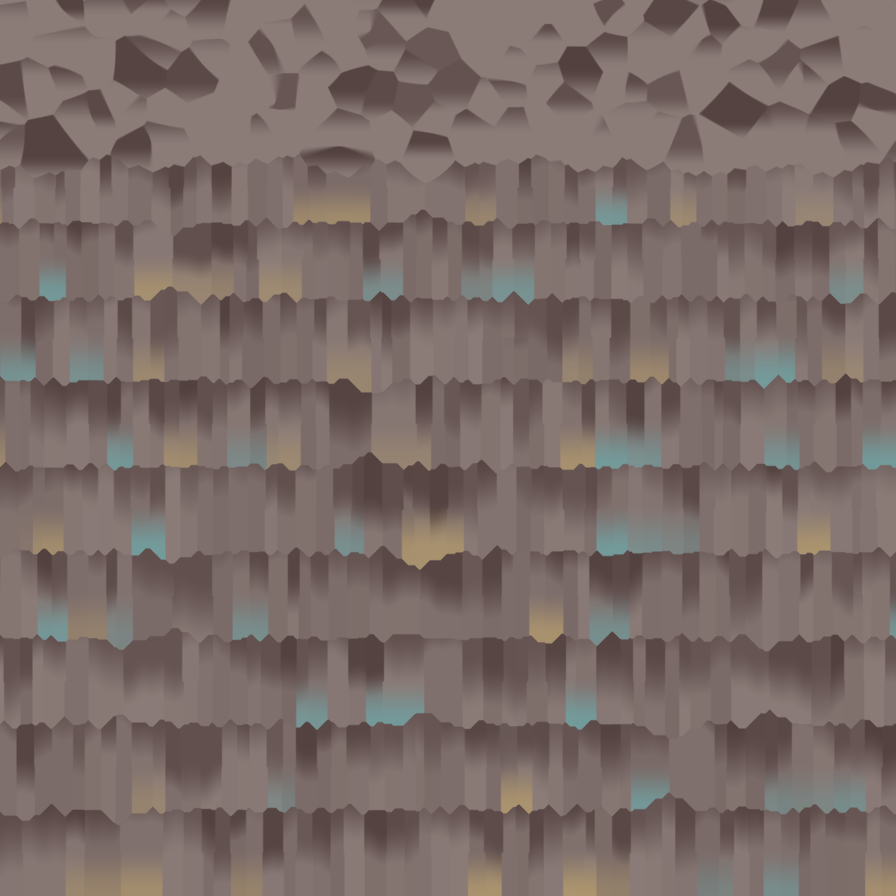
Write a Shadertoy shader that draws this pattern.

```glsl
// Nine courses of weathered shingles under a crown of loose chips, as one cellular pattern.

const float TALL_ROWS = 7.0, SHORT_ROWS = 2.0;
const float TALL_H = 0.0958, SHORT_H = 0.0800, CHIP_H = 0.0425;
const float TILE_COLS = 54.0, CHIP_COLS = 29.0;
const float GAP_CHANCE = 0.07;      // groups of seeds left out, giving wide pointed tiles
const float TINT_CHANCE = 0.13;     // share of tiles for each of the two stains
const float ROW_JITTER = 0.0025;
const vec3 LIGHT = vec3(0.545, 0.485, 0.470);
const vec3 DARK  = vec3(0.325, 0.255, 0.250);
const vec3 TEAL  = vec3(0.450, 0.610, 0.610);
const vec3 OCHRE = vec3(0.670, 0.580, 0.430);

const float SHORT_Y = TALL_ROWS * TALL_H;
const float CHIP_Y = SHORT_Y + SHORT_ROWS * SHORT_H;
const float CHIP_ROW = TALL_ROWS + SHORT_ROWS;

struct Cell { vec2 id; vec2 seed; float dist; };

float hash(vec2 p, float salt) {
    vec3 q = fract(vec3(p.xyx + salt * 7.31) * vec3(0.1031, 0.1030, 0.0973));
    q += dot(q, q.yzx + 33.33);
    return fract((q.x + q.y) * q.z);
}

// Course index for a height
float rowAt(float y) {
    if (y < SHORT_Y) return floor(y / TALL_H);
    if (y < CHIP_Y) return TALL_ROWS + floor((y - SHORT_Y) / SHORT_H);
    return CHIP_ROW + floor((y - CHIP_Y) / CHIP_H);
}

// Centre and height of a course
vec2 rowSpan(float row) {
    if (row < TALL_ROWS) return vec2((row + 0.5) * TALL_H, TALL_H);
    if (row < CHIP_ROW) return vec2(SHORT_Y + (row - TALL_ROWS + 0.5) * SHORT_H, SHORT_H);
    return vec2(CHIP_Y + (row - CHIP_ROW + 0.5) * CHIP_H, CHIP_H);
}

// Nearest two seeds: diamond metric for tiles, weighted round metric for chips
void findCells(vec2 p, out Cell near, out Cell next) {
    near = Cell(vec2(0.0), vec2(0.0), 9.0);
    next = near;
    float baseRow = rowAt(p.y);
    for (float j = -2.0; j <= 2.0; j++) {
        float row = baseRow + j;
        if (row < 0.0) continue;
        bool chip = row >= CHIP_ROW;
        float cols = chip ? CHIP_COLS : TILE_COLS;
        float baseCol = floor(p.x * cols);
        vec2 span = rowSpan(row);
        for (float i = -4.0; i <= 4.0; i++) {
            vec2 id = vec2(baseCol + i, row);
            if (!chip && hash(vec2(floor(id.x / 3.0), row), 1.0) < GAP_CHANCE) continue;
            float lift = (hash(id, 3.0) - 0.5) * (chip ? span.y : ROW_JITTER);
            vec2 seed = vec2((id.x + hash(id, 2.0)) / cols, span.x + lift);
            vec2 d = abs(p - seed);
            float dist = chip ? length(d) - 0.010 * hash(id, 4.0) : d.x + d.y;
            if (dist < near.dist) {
                next = near;
                near = Cell(id, seed, dist);
            } else if (dist < next.dist) {
                next = Cell(id, seed, dist);
            }
        }
    }
}

// Soft drift shared by neighbouring tiles
float drift(float x, float row) {
    return 0.55 * sin(x * 41.0 + row * 2.7) + 0.30 * sin(x * 97.0 - row * 4.1)
         + 0.15 * sin(x * 233.0 + row * 1.3);
}

vec3 cellColor(Cell c, vec2 p) {
    bool chip = c.id.y >= CHIP_ROW;
    float v = (p.y - c.seed.y) / rowSpan(c.id.y).y + 0.5;

    // Shadow falling from the upper edge
    float knee = chip ? mix(-0.1, 1.9, hash(c.id, 5.0))
                      : mix(0.30, 1.05, hash(c.id, 5.0)) + 0.13 * drift(p.x, c.id.y);
    float soft = mix(0.22, 0.48, hash(c.id, 6.0));
    float shade = smoothstep(knee - soft, knee + soft, v) * mix(0.60, 1.0, hash(c.id, 7.0));
    shade = max(shade, chip ? 0.0 : 0.30 * hash(c.id, 8.0));
    vec3 col = mix(LIGHT, DARK, shade);

    // Stain pooling at the lower edge
    if (!chip) {
        vec2 group = vec2(floor(c.id.x * 0.5), c.id.y);
        float pick = hash(group, 9.0);
        float amount = mix(0.4, 1.0, hash(group, 10.0)) * (1.0 - smoothstep(0.02, 0.58, v));
        if (pick < TINT_CHANCE) col = mix(col, TEAL, amount);
        else if (pick > 1.0 - TINT_CHANCE) col = mix(col, OCHRE, amount);
    }
    return col;
}

void mainImage(out vec4 fragColor, in vec2 fragCoord) {
    vec2 p = fragCoord / iResolution.y;
    Cell near, next;
    findCells(p, near, next);

    // Blend across the border over about one pixel
    float px = 1.0 / iResolution.y;
    float own = smoothstep(-px, px, 0.5 * (next.dist - near.dist));
    fragColor = vec4(mix(cellColor(next, p), cellColor(near, p), own), 1.0);
}
```
